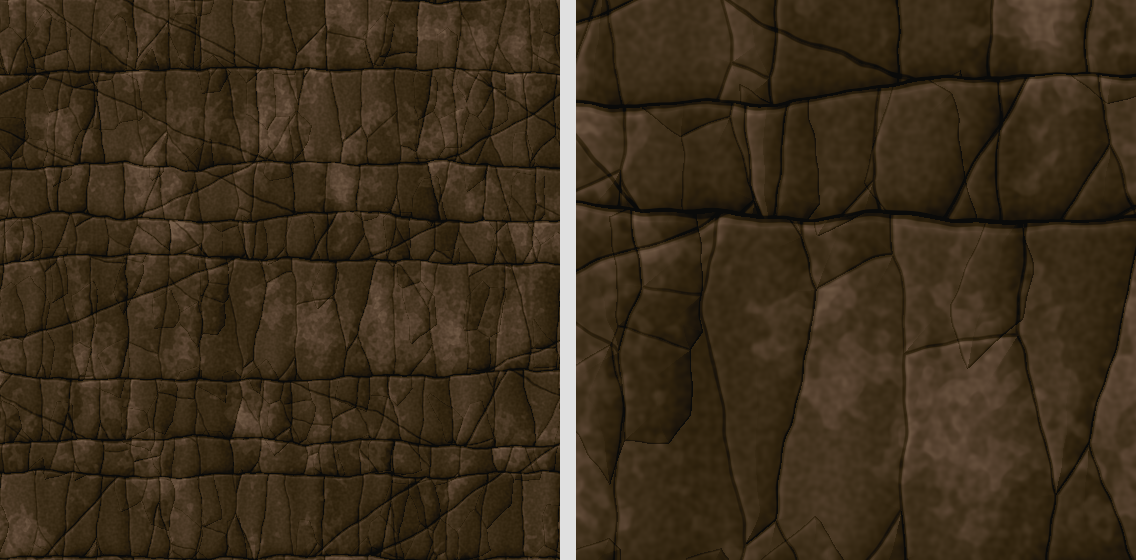
Left, the full canvas; right, a detail of the centre.
Reproduce this texture procedurally as a Shadertoy shader.

```glsl
const int LAYERS = 8;
const float SEAMS[8] = float[8](0.151, 0.208, 0.329, 0.535, 0.613, 0.703, 0.874, 0.997);
const float SEAM_KNOTS = 9.0;
const float SEAM_SWAY = 0.022;
const float SEAM_WIDTH = 0.0016;
const float CRACK_WIDTH = 0.0009;
const vec2 COLUMN_CELLS = vec2(17.0, 4.5);
const vec2 CHIP_CELLS = vec2(23.0, 13.0);
const float CHIP_SHARE = 0.3;
const int DIAGONALS = 3;
const vec2 LIGHT = vec2(-0.75, 0.66);
const float BASE_TONE = 2.85;

// Tone ramp, from crevice to worn stone
const vec3 RAMP[6] = vec3[6](
    vec3(0.04, 0.04, 0.035), vec3(0.11, 0.08, 0.04), vec3(0.18, 0.13, 0.05),
    vec3(0.25, 0.19, 0.11), vec3(0.34, 0.26, 0.19), vec3(0.45, 0.36, 0.28));

struct Facet { vec2 id; vec2 normal; float edge; };

float hash(vec2 p) {
    vec3 q = fract(p.xyx * vec3(0.1031, 0.1030, 0.0973));
    q += dot(q, q.yzx + 33.33);
    return fract((q.x + q.y) * q.z);
}

float corner(vec2 cell, vec2 offset, vec2 period) {
    float angle = 6.2832 * hash(mod(cell, period) + 7.0);
    return dot(vec2(cos(angle), sin(angle)), offset);
}

// Gradient noise that tiles over the unit canvas
float noise(vec2 uv, vec2 freq) {
    vec2 p = uv * freq, i = floor(p), f = p - i;
    vec2 u = f * f * f * (f * (f * 6.0 - 15.0) + 10.0), e = vec2(1.0, 0.0);
    return mix(mix(corner(i, f, freq), corner(i + e, f - e, freq), u.x),
               mix(corner(i + e.yx, f - e.yx, freq), corner(i + 1.0, f - 1.0, freq), u.x), u.y);
}

// Kinked height of a seam between two layers
float seamHeight(int i, float x) {
    float k = x * SEAM_KNOTS, knot = floor(k), row = float(i % LAYERS) + 50.0;
    float a = hash(vec2(mod(knot, SEAM_KNOTS), row));
    float b = hash(vec2(mod(knot + 1.0, SEAM_KNOTS), row));
    return SEAMS[i % LAYERS] + float(i / LAYERS) - 1.0 + SEAM_SWAY * (mix(a, b, k - knot) - 0.5);
}

vec2 cellSeed(vec2 cell, float columns, float salt) {
    vec2 c = vec2(mod(cell.x, columns), cell.y + salt);
    return cell + 0.1 + 0.8 * vec2(hash(c + 11.0), hash(c + 83.0));
}

// Straight-edged cells; edge distance and normal are in canvas units
Facet findFacet(vec2 pos, vec2 cells, float salt) {
    vec2 p = pos * cells, home = floor(p), nearest = home, seed = home;
    float best = 1e3;
    for (int k = 0; k < 9; k++) {
        vec2 c = floor(p) + vec2(k % 3 - 1, k / 3 - 1);
        vec2 s = cellSeed(c, cells.x, salt);
        float d = dot(s - p, s - p);
        if (d < best) { best = d; nearest = c; seed = s; }
    }
    Facet facet = Facet(vec2(mod(nearest.x, cells.x), nearest.y + salt), vec2(0.0), 1e3);
    for (int k = 0; k < 25; k++) {
        if (k == 12) continue;
        vec2 s = cellSeed(nearest + vec2(k % 5 - 2, k / 5 - 2), cells.x, salt);
        vec2 n = normalize(s - seed);
        float d = dot(0.5 * (s + seed) - p, n) / length(n * cells);
        if (d < facet.edge) { facet.edge = d; facet.normal = normalize(n * cells); }
    }
    return facet;
}

// Crack line, lit rim and soft shadow beside an edge
float edgeTone(float d, float lit, float width, float px) {
    float crack = 1.0 - smoothstep(width - px, width + 1.5 * px, d);
    float rim = max(lit, 0.0) * exp(-abs(d - 2.5 * width) / 0.0022);
    float shadow = max(-lit, 0.0) * exp(-d / 0.009);
    return 0.9 * rim - 1.5 * shadow - 1.5 * crack;
}

void mainImage(out vec4 fragColor, in vec2 fragCoord) {
    vec2 uv = fragCoord / iResolution.xy;
    float px = 0.7 / iResolution.y;
    vec2 warp = vec2(noise(uv, vec2(14.0, 18.0)), noise(uv + 0.37, vec2(20.0, 16.0)));
    vec2 pos = uv + 0.007 * warp + 0.002 * noise(uv, vec2(60.0));

    // Layer that holds this point
    float low = -1.0, high = 2.0;
    int layer = 0;
    for (int i = LAYERS - 2; i <= 2 * LAYERS; i++) {
        float s = seamHeight(i, pos.x);
        if (pos.y >= s) { low = s; layer = i % LAYERS; }
        else high = min(high, s);
    }
    float salt = 40.0 * float(layer + 1);
    vec2 local = vec2(pos.x, pos.y - low);

    // Tall columns, then scattered chips
    Facet column = findFacet(local, COLUMN_CELLS, salt);
    Facet chip = findFacet(local, CHIP_CELLS, salt + 400.0);
    float tone = BASE_TONE + 0.9 * (hash(column.id + 3.0) - 0.5);
    float strength = 0.55 + 0.6 * hash(column.id + 19.0);
    tone += strength * edgeTone(column.edge, dot(column.normal, LIGHT), CRACK_WIDTH, px);
    if (hash(chip.id + 5.0) < CHIP_SHARE) {
        tone += 0.7 * (hash(chip.id + 29.0) - 0.65);
        tone += 0.75 * edgeTone(chip.edge, dot(chip.normal, LIGHT), 0.7 * CRACK_WIDTH, px);
    }

    // Long slanted fractures
    for (int k = 0; k < DIAGONALS; k++) {
        vec2 key = vec2(float(k) + 3.0, salt);
        float lean = mix(0.5, 2.6, hash(key + 9.0)) * (hash(key + 31.0) < 0.5 ? -1.0 : 1.0);
        float dx = fract(local.x - hash(key) - lean * local.y + 0.5) - 0.5;
        vec2 normal = normalize(vec2(1.0, -lean)) * -sign(dx);
        float d = abs(dx) / length(vec2(1.0, lean));
        if (hash(key + 61.0) < 0.6) tone += edgeTone(d, dot(normal, LIGHT), 1.3 * CRACK_WIDTH, px);
    }

    // Streaks, worn patches and grain
    float wear = noise(uv, vec2(9.0, 6.0)) + 0.5 * noise(uv, vec2(32.0, 26.0)) + 0.4 * noise(uv, vec2(90.0, 84.0));
    tone += 0.9 * noise(pos, vec2(26.0, 4.0)) + 0.5 * noise(uv, vec2(150.0, 140.0));
    tone += 0.75 * smoothstep(0.05, 0.22, wear) + 0.6 * smoothstep(0.38, 0.5, wear);
    tone += 0.45 * noise(uv, vec2(230.0));

    // Seams: lit lip below, shadow above
    float seamWidth = SEAM_WIDTH * (1.0 + 0.9 * noise(uv, vec2(12.0, 5.0)));
    tone += edgeTone(high - pos.y, 0.9, seamWidth, px);
    tone += 1.3 * edgeTone(local.y, -0.9, seamWidth, px);

    tone = clamp(tone, 0.0, 4.999);
    int step0 = int(tone);
    fragColor = vec4(mix(RAMP[step0], RAMP[step0 + 1], fract(tone)), 1.0);
}
```
